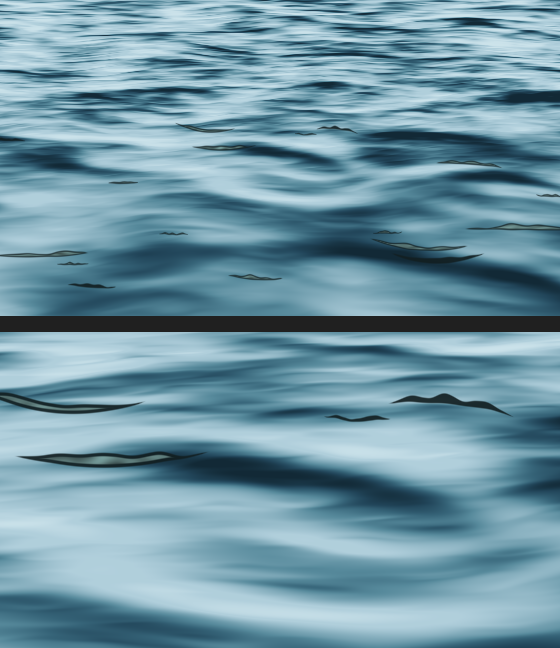
Top, the full canvas; bottom, a detail of the centre.
Reproduce this texture procedurally as a Shadertoy shader.

```glsl
const float HORIZON = 1.45;               // vanishing line, in canvas heights
const vec2 WAVE_FREQUENCY = vec2(2.1, 11.0);
const float CREST_STEEPNESS = 1.1;
const float TONE_SPREAD = 0.25;
const float NEAR_BIAS = -0.28;
const float FAR_BIAS = 0.62;
const int SLIVER_COUNT = 17;
const float SLIVER_THICKNESS = 0.010;
const float RIM_WIDTH = 0.0035;
const vec3 RIM_COLOR = vec3(0.07, 0.12, 0.13);
const vec3 SLIVER_COLOR = vec3(0.36, 0.47, 0.46);
const vec3 GLINT_COLOR = vec3(0.80, 0.89, 0.92);
const vec3 WATER[6] = vec3[6](
    vec3(0.07, 0.16, 0.21), vec3(0.13, 0.27, 0.35), vec3(0.21, 0.39, 0.47),
    vec3(0.34, 0.54, 0.61), vec3(0.52, 0.68, 0.74), vec3(0.69, 0.81, 0.86));
const float STOPS[6] = float[6](0.06, 0.185, 0.325, 0.485, 0.68, 0.88);

float hash(vec2 p) {
    return fract(sin(dot(p, vec2(127.1, 311.7))) * 43758.5453);
}

float corner(vec2 cell, vec2 offset) {
    vec2 gradient = 2.0 * vec2(hash(cell), hash(cell + 57.3)) - 1.0;
    return dot(gradient, offset);
}

float gradientNoise(vec2 p) {
    vec2 i = floor(p), f = p - i;
    vec2 s = f * f * f * (f * (f * 6.0 - 15.0) + 10.0);
    vec2 e = vec2(1.0, 0.0);
    float low = mix(corner(i, f), corner(i + e, f - e), s.x);
    float high = mix(corner(i + e.yx, f - e.yx), corner(i + 1.0, f - 1.0), s.x);
    return mix(low, high, s.y);
}

// Noise whose dark faces end in a sharp upper crest
float wave(vec2 p) {
    float lift = gradientNoise(p);
    return gradientNoise(p + vec2(0.0, CREST_STEEPNESS * lift));
}

// Sum of swells and ripples; octaves too fine for the canvas fade out
float waterSlope(vec2 p, float rowStep, float far) {
    p.y += 0.7 * gradientNoise(p * vec2(0.7, 0.3) + 8.0);
    p.y += 0.22 * p.x;
    float sum = 0.55 * gradientNoise(p * vec2(0.5, 0.42) + 31.0);
    float amplitude = 1.0;
    for (int i = 0; i < 4; i++) {
        float visible = 1.0 - smoothstep(0.45, 1.1, rowStep);
        sum += amplitude * visible * wave(p);
        p = vec2(p.x * 1.8 + 0.06 * p.y, p.y * 2.05 - 0.35 * p.x) + 17.7;
        rowStep *= 2.05;
        amplitude *= mix(0.30, 0.72, far);
    }
    return sum;
}

vec3 waterColor(float tone) {
    vec3 color = WATER[0];
    for (int i = 1; i < 6; i++) {
        float blend = clamp((tone - STOPS[i - 1]) / (STOPS[i] - STOPS[i - 1]), 0.0, 1.0);
        color = mix(color, WATER[i], blend);
    }
    return mix(color, GLINT_COLOR, smoothstep(0.9, 1.0, tone));
}

// Thin curved reflection with a dark rim
vec3 addSliver(vec3 color, vec2 uv, float id, float aspect, float pixel) {
    vec2 center = vec2(aspect * fract(id * 0.618 + 0.13),
                       mix(0.08, 0.62, hash(vec2(id, 2.0))));
    float nearness = HORIZON - center.y;
    float size = hash(vec2(id, 3.0));
    float halfLength = mix(0.04, 0.19, size * size) * nearness;
    float u = (uv.x - center.x) / halfLength;
    float bend = mix(-0.02, 0.035, hash(vec2(id, 4.0))) * size;
    float tilt = mix(-0.10, 0.03, hash(vec2(id, 5.0))) * halfLength;
    float ragged = gradientNoise(vec2(u * 2.5, id * 3.7));
    float middle = center.y + tilt * u + bend * u * u + 0.006 * ragged;
    float taper = max(1.0 - u * u, 0.0) * (0.75 + 0.9 * ragged);
    float halfHeight = SLIVER_THICKNESS * nearness * mix(0.3, 1.0, size) * taper;
    float dist = abs(uv.y - middle) - halfHeight;
    float body = 1.0 - smoothstep(-pixel, pixel, dist);
    body *= 1.0 - smoothstep(0.9, 1.0, abs(u));
    float inside = 1.0 - smoothstep(-pixel, pixel, dist + RIM_WIDTH);
    inside *= step(0.35, hash(vec2(id, 6.0)));
    float streak = gradientNoise(vec2(u * 4.0, uv.y * 130.0 + id));
    vec3 fill = SLIVER_COLOR * (1.0 + 0.7 * streak);
    return mix(color, mix(RIM_COLOR, fill, inside), body * 0.92);
}

void mainImage(out vec4 fragColor, in vec2 fragCoord) {
    vec2 uv = fragCoord / iResolution.y;
    float aspect = iResolution.x / iResolution.y;
    float pixel = 1.0 / iResolution.y;

    // Perspective of the water plane
    float depth = 1.0 / (HORIZON - uv.y);
    vec2 plane = vec2((uv.x - 0.5 * aspect) * depth, depth) * WAVE_FREQUENCY;
    float rowStep = depth * depth * pixel * WAVE_FREQUENCY.y;
    float far = smoothstep(0.1, 0.9, uv.y);

    // Even out the noise into a tone from dark to light
    float slope = waterSlope(plane, rowStep, far) / TONE_SPREAD;
    slope += mix(NEAR_BIAS, FAR_BIAS, smoothstep(0.0, 1.0, uv.y));
    float tone = 1.0 / (1.0 + exp(-1.7 * slope));
    vec3 color = waterColor(tone);

    for (int i = 0; i < SLIVER_COUNT; i++) {
        color = addSliver(color, uv, float(i), aspect, pixel);
    }
    fragColor = vec4(color, 1.0);
}
```
